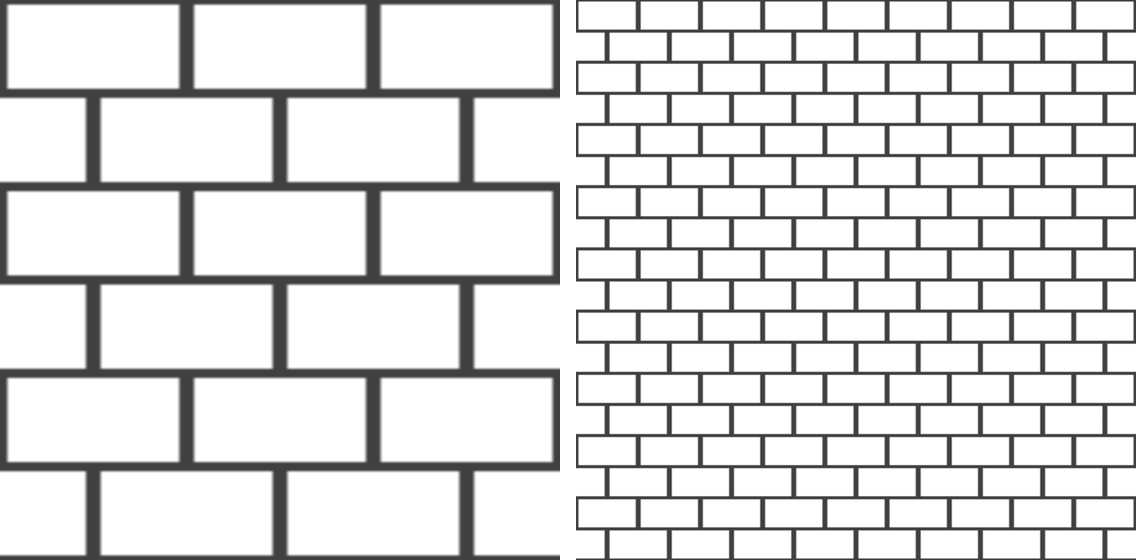
Left, the tile; right, the same tile 3 across and 3 down.
A WebGL 1 fragment shader for this pattern:

```glsl
precision highp float;

uniform vec2 u_resolution;

const vec2 BRICKS = vec2(3.0, 6.0);               // bricks across, courses down
const vec2 JOINT_HALF_WIDTH = vec2(0.0132, 0.0082); // upright, level; canvas units
const vec2 EDGE_SOFTNESS = vec2(0.0050, 0.0037);    // half the blur at each edge
const float COURSE_SHIFT = 0.5;                    // offset of alternate courses
const vec3 JOINT_COLOR = vec3(0.25);
const vec3 BRICK_COLOR = vec3(1.0);

// Distance to the nearest upright and level joint centre, in canvas units.
vec2 jointDistance(vec2 uv) {
    vec2 grid = uv * BRICKS;
    float isShifted = 1.0 - mod(floor(grid.y), 2.0);
    grid.x += COURSE_SHIFT * isShifted;
    vec2 cell = fract(grid);
    return min(cell, 1.0 - cell) / BRICKS;
}

// 0 in the joints, 1 on the brick faces.
float brickMask(vec2 uv) {
    vec2 softness = max(EDGE_SOFTNESS, 0.5 / u_resolution);
    vec2 face = smoothstep(JOINT_HALF_WIDTH - softness,
                           JOINT_HALF_WIDTH + softness,
                           jointDistance(uv));
    return face.x * face.y;
}

void main() {
    vec2 uv = gl_FragCoord.xy / u_resolution;
    gl_FragColor = vec4(mix(JOINT_COLOR, BRICK_COLOR, brickMask(uv)), 1.0);
}
```
